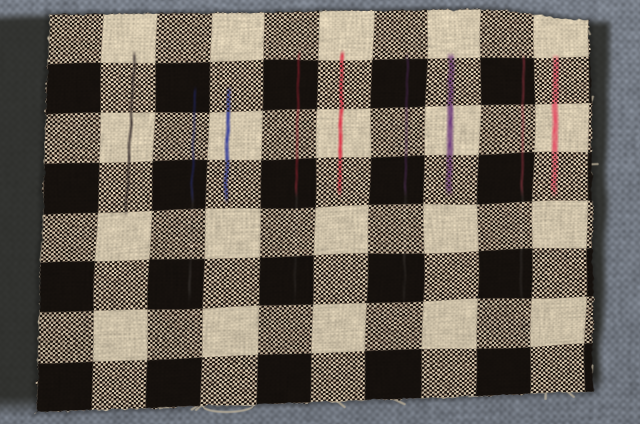
Give the GLSL for this texture, as a Shadertoy shader.

```glsl
// Frayed swatch of black and cream gingham with pen strokes, lying on blue-grey linen.

const vec2  CHECKS = vec2(10.0, 8.0);         // checks across and down
const float THREADS = 22.0;                   // threads per check
const vec2  CORNER = vec2(0.084, 0.027);      // lower left corner, in canvas heights
const vec2  CHECK_SIZE = vec2(0.1295, 0.1172);
const float LINEN_THREADS = 105.0;            // linen threads per canvas height
const vec3  DARK_YARN  = vec3(0.085, 0.066, 0.052);
const vec3  LIGHT_YARN = vec3(0.82, 0.77, 0.67);
const vec3  RUST_FUZZ  = vec3(0.50, 0.34, 0.28);
const vec3  LINEN      = vec3(0.46, 0.485, 0.525);
const vec3  SHADOW     = vec3(0.15, 0.15, 0.13);
const float PI = 3.14159;

// Pen strokes: x at top, top, bottom, half width; their inks; offset of the faint twin
const vec4 PENS[5] = vec4[5](
    vec4(0.318, 0.885, 0.482, 0.0045), vec4(0.540, 0.800, 0.515, 0.0060),
    vec4(0.807, 0.885, 0.530, 0.0060), vec4(1.064, 0.880, 0.530, 0.0095),
    vec4(1.311, 0.875, 0.530, 0.0090));
const vec3 INKS[5] = vec3[5](
    vec3(0.27, 0.23, 0.22), vec3(0.17, 0.21, 0.60), vec3(0.87, 0.17, 0.26),
    vec3(0.42, 0.22, 0.48), vec3(0.90, 0.30, 0.39));
const float TWIN[5] = float[5](0.0, -0.080, -0.102, -0.103, -0.076);

vec2 hash2(vec2 p) {
    vec3 q = fract(p.xyx * vec3(0.1031, 0.1030, 0.0973));
    q += dot(q, q.yzx + 33.33);
    return fract((q.xx + q.yz) * q.zy);
}

float corner(vec2 cell, vec2 offset) {
    return dot(hash2(cell + offset) * 2.0 - 1.0, -offset);
}

// Gradient noise, roughly -0.7 to 0.7
float noise(vec2 p) {
    vec2 i = floor(p), f = p - i, w = f * f * f * (f * (f * 6.0 - 15.0) + 10.0);
    vec2 k = vec2(0.0, 1.0);
    vec4 g;
    g.x = dot(hash2(i) * 2.0 - 1.0, f);
    g.y = dot(hash2(i + k.yx) * 2.0 - 1.0, f - k.yx);
    g.z = dot(hash2(i + k.xy) * 2.0 - 1.0, f - k.xy);
    g.w = dot(hash2(i + 1.0) * 2.0 - 1.0, f - 1.0);
    return mix(mix(g.x, g.y, w.x), mix(g.z, g.w, w.x), w.y);
}

float segment(vec2 p, vec2 a, vec2 b) {
    vec2 d = b - a;
    return length(p - a - d * clamp(dot(p - a, d) / dot(d, d), 0.0, 1.0));
}

// 1 inside even-numbered stripes, 0 inside odd ones
float darkStripe(float x, float aa) {
    return smoothstep(0.5 - aa, 0.5 + aa, abs(mod(x - 0.5, 2.0) - 1.0));
}

vec3 linen(vec2 p) {
    vec2 q = p * LINEN_THREADS + 0.5 * vec2(noise(p * 12.0), noise(p * 12.0 + 40.0));
    float weave = sin(PI * (q.x + 0.04 * q.y)) * sin(PI * (q.y - 0.04 * q.x));
    float slub = noise(q * vec2(0.15, 0.9)) + noise(q * vec2(0.9, 0.15) + 70.0);
    return LINEN * (0.97 + 0.08 * weave + 0.13 * slub + 0.08 * (p.y - 0.5));
}

vec3 gingham(vec2 c, float aa) {
    vec2 t = c * THREADS;
    float warpDark = darkStripe(c.x, aa), weftDark = darkStripe(c.y, aa);
    vec2 bent = t + 0.45 * vec2(noise(t * 0.3), noise(t * 0.3 + 50.0));
    float over = sin(PI * bent.x) * sin(PI * bent.y) + 0.45 * noise(t * 0.7);
    float visible = 1.0 - smoothstep(0.7, 1.4, aa * THREADS);
    float warpUp = mix(0.5, smoothstep(-0.6, 0.6, over), visible);
    vec3 color = mix(LIGHT_YARN, DARK_YARN, mix(weftDark, warpDark, warpUp));
    // Rusty fuzz where dark and light yarns meet
    color = mix(color, RUST_FUZZ, 1.1 * abs(warpDark - weftDark) * warpUp * (1.0 - warpUp));
    float yarn = noise(t * vec2(0.12, 1.0)) + noise(t * vec2(1.0, 0.12) + 90.0);
    return color * (1.0 + 0.13 * yarn + 0.05 * over * visible);
}

vec3 drawPens(vec3 color, vec2 p, float px) {
    for (int i = 0; i < 5; i++) {
        vec4 pen = PENS[i];
        float lean = 0.054 / float(i + 1) * (pen.y - p.y);
        float x = p.x - pen.x + lean + 0.004 * noise(vec2(p.y * 22.0, float(i)));
        float span = smoothstep(0.0, 0.02, pen.y - p.y) * smoothstep(0.0, 0.03, p.y - pen.z);
        float grip = mix(0.28, 0.9, smoothstep(0.05, 0.75, color.g));
        float patchy = 0.9 + 0.35 * noise(p * vec2(150.0, 60.0));
        float stroke = smoothstep(pen.w + px, pen.w * 0.4 - px, abs(x)) * span;
        color = mix(color, INKS[i], stroke * grip * patchy);
        if (TWIN[i] == 0.0) continue;
        // Faint twin stroke, then a pale scratch below it
        float twin = smoothstep(0.004 + px, 0.0, abs(x - TWIN[i]));
        color = mix(color, INKS[i] * 0.75, twin * span * 0.42 * patchy);
        float scratch = smoothstep(0.27, 0.32, p.y) * smoothstep(0.62, 0.5, p.y);
        color += 0.10 * twin * scratch * (0.5 + noise(p * vec2(90.0, 14.0)));
    }
    return color;
}

void mainImage(out vec4 fragColor, in vec2 fragCoord) {
    vec2 p = fragCoord / iResolution.y;
    float px = 1.0 / iResolution.y, aa = px / CHECK_SIZE.y;

    // Slightly skewed cloth coordinates, one unit per check
    float across = (p.x - CORNER.x) / 1.318;
    vec2 c = vec2((p.x - CORNER.x - 0.033 * p.y) / (CHECK_SIZE.x - 0.0021 * p.y),
                  (p.y - CORNER.y - 0.049 * across) / (CHECK_SIZE.y - 0.0041 * across));
    c += 0.07 * vec2(noise(c * 0.6), noise(c * 0.6 + 20.0));

    // Trimmed outline with a ragged edge
    vec2 end = CHECKS + vec2(0.18 * (1.0 - p.y), -0.26 * smoothstep(0.78, 1.0, across));
    vec2 inset = min(c, end - c);
    float edge = min(inset.x, inset.y) + 0.05 * noise(c * 9.0) + 0.04 * noise(c * 3.0);

    // Linen and the shadow on the right
    vec3 color = linen(p);
    float reach = mix(0.12, 0.36, c.y / CHECKS.y) + 0.06 * noise(c * 1.3);
    float shade = smoothstep(reach + 0.12, reach - 0.08, c.x - end.x)
                * smoothstep(-0.1, 0.4, c.y) * smoothstep(0.1, -0.15, c.y - end.y);
    color = mix(color, SHADOW, 0.85 * shade);
    color *= 1.0 - 0.25 * smoothstep(-0.14, 0.0, edge);

    // Loose yarns along the bottom and right edges, and one long loop
    float loose = max(abs(c.y + 0.13 * sqrt(max(0.0, 1.0 - pow((c.x - 3.5) / 0.45, 2.0)))),
                      abs(c.x - 3.5) - 0.45);
    for (int i = 0; i < 14; i++) {
        vec2 h = hash2(vec2(float(i), 7.0)), tilt = hash2(vec2(float(i), 19.0)) - 0.5;
        vec2 root = i < 9 ? vec2(h.x * end.x, 0.02) : vec2(end.x - 0.02, h.x * end.y);
        vec2 tip = i < 9 ? vec2(tilt.x * 0.6, -0.15 * h.y) : vec2(0.14 * h.y, tilt.y * 0.4);
        loose = min(loose, segment(c, root, root + tip));
    }
    color = mix(color, LIGHT_YARN * 0.9, 0.75 * smoothstep(0.022 + aa, 0.022 - aa, loose));

    // Cloth with its pen marks
    vec3 cloth = drawPens(gingham(c, aa), p, px);
    cloth *= 0.95 + 0.07 * p.y;
    color = mix(color, cloth, smoothstep(-aa, aa, edge));
    fragColor = vec4(clamp(color, 0.0, 1.0), 1.0);
}
```
